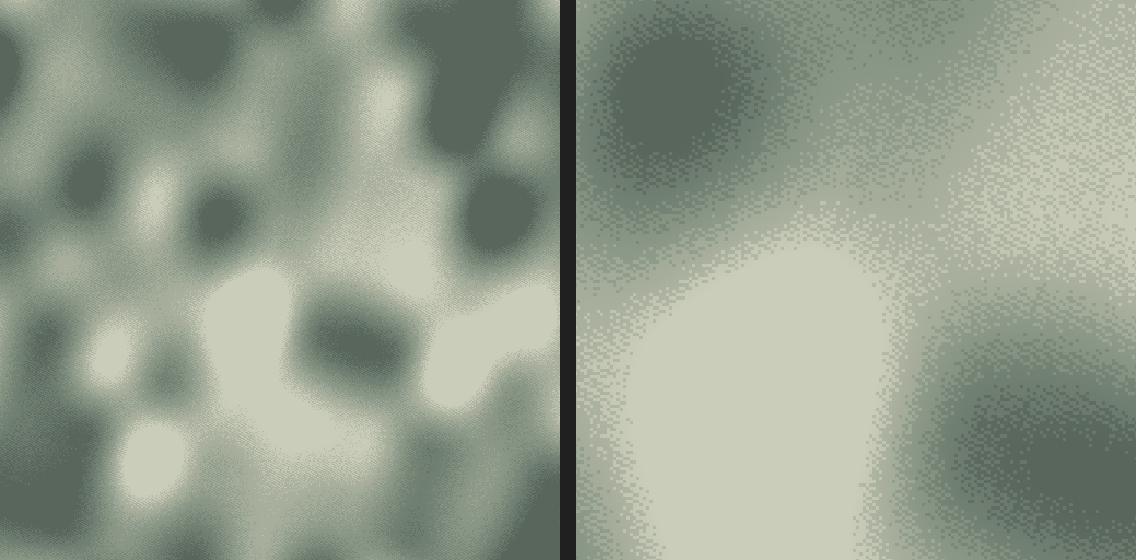
Left, the full canvas; right, a detail of the centre.
This texture is drawn by a WebGL 1 fragment shader. Its source:

```glsl
precision highp float;

uniform vec2 u_resolution;

float hash(vec2 p) {
  vec3 q = fract(p.xyx * vec3(0.1031, 0.1030, 0.0973));
  q += dot(q, q.yzx + 33.33);
  return fract((q.x + q.y) * q.z);
}

// Evenly shared lattice values; cells half a period apart are opposites
float latticeValue(vec2 cell, float period) {
  float halfPeriod = period * 0.5;
  float flip = step(halfPeriod, mod(cell.x, period));
  vec2 base = mod(cell + flip * halfPeriod, period);
  float index = base.x + base.y * halfPeriod;
  float value = fract(index * index * 0.618034);
  return mix(value, 1.0 - value, flip);
}

float valueNoise(vec2 p, float period) {
  vec2 cell = floor(p);
  vec2 u = smoothstep(0.0, 1.0, fract(p));
  float bottom = mix(latticeValue(cell, period),
                     latticeValue(cell + vec2(1.0, 0.0), period), u.x);
  float top = mix(latticeValue(cell + vec2(0.0, 1.0), period),
                  latticeValue(cell + vec2(1.0, 1.0), period), u.x);
  return mix(bottom, top, u.y);
}

// Soft clouds: broad patches plus smaller upright blobs that lean to the right
float cloudTone(vec2 p) {
  vec2 leaning = mat2(0.96, 0.28, -0.28, 0.96) * p;
  float broad = valueNoise(p * 4.0 + 0.4, 4.0);
  float blobs = valueNoise(leaning * vec2(8.4, 6.8) + 2.3, 8.0);
  float clouds = 0.45 * broad + 0.55 * blobs;
  return clamp(0.5 + 2.55 * (clouds - 0.5), 0.0, 1.0);
}

// Evenly spaced threshold, loosened by a little randomness
float ditherThreshold(vec2 cell) {
  return fract(dot(cell, vec2(0.75488, 0.56984)) + 0.35 * hash(cell + 9.0));
}

// Five greens; fractional levels blend neighbours
vec3 palette(float level) {
  vec3 color = vec3(0.345, 0.400, 0.355);
  color = mix(color, vec3(0.440, 0.500, 0.445), clamp(level, 0.0, 1.0));
  color = mix(color, vec3(0.540, 0.592, 0.527), clamp(level - 1.0, 0.0, 1.0));
  color = mix(color, vec3(0.655, 0.682, 0.612), clamp(level - 2.0, 0.0, 1.0));
  return mix(color, vec3(0.792, 0.803, 0.725), clamp(level - 3.0, 0.0, 1.0));
}

void main() {
  // Dither grid of 512 cells across the canvas height
  vec2 cell = floor(gl_FragCoord.xy / u_resolution.y * 512.0);
  float level = 4.0 * cloudTone((cell + 0.5) / 512.0);
  float dithered = floor(level + ditherThreshold(cell));

  // Grain softened towards the smooth tone
  gl_FragColor = vec4(palette(mix(dithered, level, 0.4)), 1.0);
}
```
